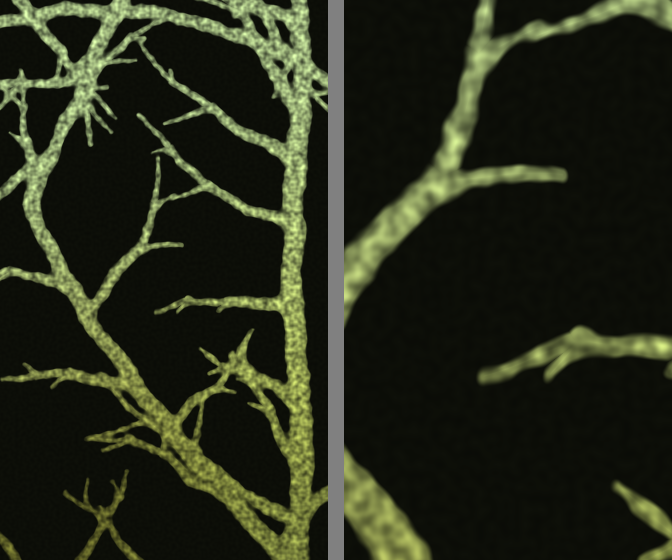
Left, the full canvas; right, a detail of the centre.
A Shadertoy shader for this pattern:

```glsl
const vec3 NIGHT = vec3(0.047, 0.054, 0.030);
const vec3 OLIVE = vec3(0.44, 0.45, 0.18);
const vec3 LIME = vec3(0.53, 0.57, 0.26);
const vec3 SAGE = vec3(0.55, 0.63, 0.43);

const int TRUNK_LIMBS = 8;
const int BOUGH_LIMBS = 10;
const int EDGE_LIMBS = 3;
const int JOINTS = 4;
const float TRUNK_X = 0.53;
const float TRUNK_RADIUS = 0.021;
const float LIMB_RADIUS = 0.0125;
const float TIP_RADIUS = 0.0038;
const float BEND = 0.85;       // turn per joint, radians
const float FILLET = 0.011;    // rounding where limbs meet
const float EDGE_SOFT = 0.0020;
const float MOTTLE = 0.62;

float hash(float n) {
    return fract(sin(n * 127.1) * 43758.5);
}

vec2 gradient(vec2 cell) {
    float a = 6.2832 * hash(dot(cell, vec2(0.731, 1.917)) + 0.37);
    return vec2(cos(a), sin(a));
}

float gradientNoise(vec2 p) {
    vec2 i = floor(p), f = p - i;
    vec2 u = f * f * f * (f * (f * 6.0 - 15.0) + 10.0);
    vec2 e = vec2(1.0, 0.0);
    float low = mix(dot(gradient(i), f), dot(gradient(i + e), f - e), u.x);
    float high = mix(dot(gradient(i + e.yx), f - e.yx), dot(gradient(i + 1.0), f - 1.0), u.x);
    return mix(low, high, u.y);
}

float blendMin(float a, float b) {
    float h = max(FILLET - abs(a - b), 0.0) / FILLET;
    return min(a, b) - h * h * FILLET * 0.25;
}

vec2 heading(float angle) {
    return vec2(cos(angle), sin(angle));
}

float taper(vec2 p, vec2 a, vec2 b, float ra, float rb) {
    vec2 pa = p - a, ba = b - a;
    float h = clamp(dot(pa, ba) / dot(ba, ba), 0.0, 1.0);
    return length(pa - ba * h) - mix(ra, rb, h);
}

// Crooked tapering limb with side twigs at its inner joints
float limb(vec2 p, vec2 root, float angle, float len, float radius, float seed) {
    float d = 1e3;
    if (distance(p, root) > len * 1.4 + 0.04) return d;
    vec2 a = root;
    for (int j = 0; j < JOINTS; j++) {
        float s = seed + float(j) * 3.7;
        float t = float(j) / float(JOINTS);
        float r = mix(radius, TIP_RADIUS, t);
        angle += BEND * (hash(s) - 0.5);
        vec2 b = a + heading(angle) * len / float(JOINTS);
        d = min(d, taper(p, a, b, r, mix(radius, TIP_RADIUS, t + 1.0 / float(JOINTS))));
        if (j > 0 && j < JOINTS - 1) {
            float side = hash(s + 1.3) < 0.5 ? -0.85 : 0.85;
            vec2 tip = b + heading(angle + side) * len * mix(0.07, 0.26, hash(s + 2.1));
            d = blendMin(d, taper(p, b, tip, r * 0.65, TIP_RADIUS * 0.8));
        }
        a = b;
    }
    return d;
}

// Leaning bough that turns back at its elbow
float boughX(float y) {
    float drop = 0.635 - y;
    return 0.052 + 0.45 * abs(drop) + 0.43 * pow(max(drop, 0.0), 2.0);
}

float tree(vec2 p) {
    float trunk = abs(p.x - TRUNK_X - 0.009 * sin(p.y * 9.0)) - mix(TRUNK_RADIUS, 0.016, p.y);
    float slope = 0.45 + 0.86 * max(0.635 - p.y, 0.0);
    float bough = abs(p.x - boughX(p.y)) / sqrt(1.0 + slope * slope) - mix(0.018, 0.010, p.y);
    float arch = abs(p.y - 0.96 - 0.25 * p.x + 0.72 * p.x * p.x) * 0.92 - 0.0115;
    float d = blendMin(blendMin(trunk, bough), arch);

    for (int i = 0; i < TRUNK_LIMBS; i++) {
        float s = float(i) * 17.3 + 4.0;
        float y = (float(i) + 0.2 + 0.6 * hash(s)) / float(TRUNK_LIMBS);
        float angle = 2.65 + 0.8 * (hash(s + 0.5) - 0.5);
        float len = mix(0.17, 0.44, hash(s + 0.9));
        d = blendMin(d, limb(p, vec2(TRUNK_X, y), angle, len, LIMB_RADIUS, s));
    }
    for (int i = 0; i < BOUGH_LIMBS; i++) {
        float s = float(i) * 13.9 + 211.0;
        float y = (float(i) + 0.2 + 0.6 * hash(s)) / float(BOUGH_LIMBS) * 0.92;
        float angle = (i % 2 == 0 ? 0.95 : 3.4) + 0.7 * (hash(s + 0.5) - 0.5);
        float len = mix(0.17, 0.35, hash(s + 0.9));
        d = blendMin(d, limb(p, vec2(boughX(y), y), angle, len, LIMB_RADIUS * 0.9, s));
    }
    // Limbs hanging from above and thin shoots rising from below
    for (int i = 0; i < EDGE_LIMBS; i++) {
        float n = float(i), s = n * 23.1 + 407.0;
        float lean = i % 2 == 0 ? 0.5 : -0.5;
        d = blendMin(d, limb(p, vec2(0.02 + 0.21 * n, 1.02), lean - 1.57, 0.30, LIMB_RADIUS, s));
        d = blendMin(d, limb(p, vec2(0.03 + 0.11 * n, -0.01), 1.57 + lean, 0.19, 0.009, s + 90.0));
    }
    return d;
}

void mainImage(out vec4 fragColor, in vec2 fragCoord) {
    vec2 p = fragCoord / iResolution.y;

    // Wobbly, slightly ragged outlines
    vec2 wobble = vec2(gradientNoise(p * 13.0), gradientNoise(p * 13.0 + 40.0)) * 0.011;
    float ragged = gradientNoise(p * 65.0) * 0.0035;
    float d = tree(p + wobble) + ragged;

    // Sage above, lime by the trunk, olive below
    vec3 bark = mix(OLIVE, LIME, smoothstep(0.15, 0.55, p.x));
    bark = mix(bark, SAGE, smoothstep(0.15, 0.95, p.y + 0.15 - 0.25 * p.x));
    float grain = gradientNoise(p * 75.0 + 9.0) + 0.8 * gradientNoise(p * 140.0);
    bark *= 1.0 + MOTTLE * grain;
    bark *= mix(0.74, 1.06, smoothstep(0.0, 0.007, -d)) * mix(0.82, 1.04, smoothstep(0.0, 0.4, p.y));

    vec3 backdrop = NIGHT * (1.0 + 0.3 * gradientNoise(p * 150.0));
    float soft = max(EDGE_SOFT, 0.7 / iResolution.y);
    fragColor = vec4(mix(backdrop, bark, smoothstep(soft, -soft, d)), 1.0);
}
```
